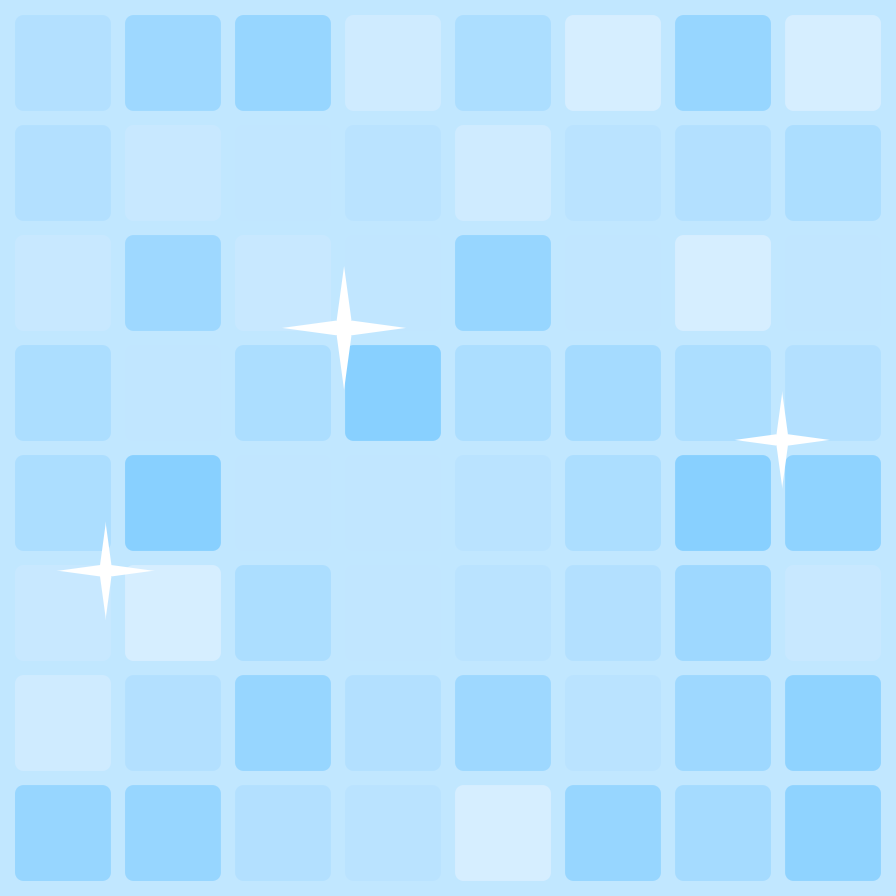
A Shadertoy shader for this background:

```glsl
// Pale blue rounded mosaic tiles, eight by eight, with three white sparkles.

const float TILES = 8.0;
const float MARGIN = 0.0089;        // extra grout around the whole grid
const float TILE_HALF = 0.0535;     // half the side of a tile
const float CORNER = 0.0095;        // corner radius of a tile
const float SHADES = 12.0;          // distinct tile tints
const float SEED = 17.0;
const float WAIST = 0.12;           // sparkle inner corner, relative to its reach

const vec3 GROUT = vec3(0.757, 0.904, 1.0);
const vec3 TILE_DEEP = vec3(0.535, 0.817, 1.0);
const vec3 TILE_PALE = vec3(0.840, 0.932, 1.0);
const vec3 SPARKLE = vec3(1.0);

// Centre x, centre y, reach
const vec3 SPARKLES[3] = vec3[3](
    vec3(0.384, 0.634, 0.069),
    vec3(0.873, 0.509, 0.053),
    vec3(0.118, 0.363, 0.053));

float hash(vec2 p) {
    vec3 q = fract(vec3(p.xyx) * 0.1031);
    q += dot(q, q.yzx + 33.33);
    return fract((q.x + q.y) * q.z);
}

float roundedBox(vec2 p, float halfSide, float radius) {
    vec2 d = abs(p) - halfSide + radius;
    return length(max(d, 0.0)) + min(max(d.x, d.y), 0.0) - radius;
}

// Four-pointed star: straight edges from each tip to the inner corners
float star(vec2 p, float reach) {
    p = abs(p);
    if (p.y > p.x) p = p.yx;
    vec2 normal = normalize(vec2(WAIST, 1.0 - WAIST));
    return dot(p - vec2(reach, 0.0), normal);
}

float coverage(float dist, float pixel) {
    return clamp(0.5 - dist / pixel, 0.0, 1.0);
}

void mainImage(out vec4 fragColor, in vec2 fragCoord) {
    float pixel = 1.0 / min(iResolution.x, iResolution.y);
    vec2 uv = fragCoord * pixel;

    // Tile grid
    float pitch = (1.0 - 2.0 * MARGIN) / TILES;
    vec2 grid = (uv - MARGIN) / pitch;
    vec2 cell = clamp(floor(grid), 0.0, TILES - 1.0);
    vec2 local = (grid - cell - 0.5) * pitch;

    // One flat tint per tile
    float shade = floor(hash(cell + SEED) * SHADES) / (SHADES - 1.0);
    vec3 tile = mix(TILE_DEEP, TILE_PALE, shade);
    vec3 color = mix(GROUT, tile, coverage(roundedBox(local, TILE_HALF, CORNER), pixel));

    // Sparkles on top
    for (int i = 0; i < 3; i++) {
        vec3 s = SPARKLES[i];
        color = mix(color, SPARKLE, coverage(star(uv - s.xy, s.z), pixel));
    }

    fragColor = vec4(color, 1.0);
}
```
